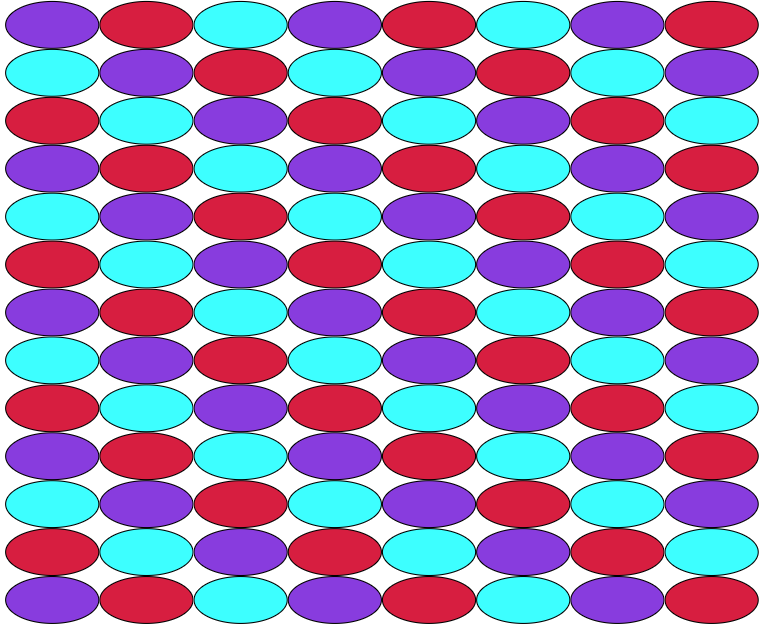
Give the GLSL for this pattern, as a WebGL 2 fragment shader.

```glsl
#version 300 es
precision highp float;

uniform vec2 u_resolution;
out vec4 outColor;

// Lengths are fractions of the canvas height
#define GRID_COUNT vec2(8.0, 13.0)
#define FIRST_CENTER vec2(0.0837, 0.0385)
#define PITCH vec2(0.15096, 0.0768)
#define RADII vec2(0.0747, 0.0376)
#define LINE_WIDTH 0.0017
#define PURPLE vec3(0.535, 0.235, 0.870)
#define RED vec3(0.845, 0.118, 0.250)
#define CYAN vec3(0.240, 1.0, 1.0)
#define BACKGROUND vec3(1.0)
#define LINE_COLOR vec3(0.0)

// Signed distance to an ellipse, accurate near its edge
float ellipseDistance(vec2 p, vec2 radii) {
    p = abs(p) + 1e-5;
    float scaled = length(p / radii);
    float slope = length(p / (radii * radii));
    return scaled * (scaled - 1.0) / slope;
}

// Share of a pixel lying inside an edge
float coverage(float dist, float pixel) {
    return clamp(0.5 - dist / pixel, 0.0, 1.0);
}

// Three colours cycling along the diagonals
vec3 cellColor(vec2 cell) {
    float index = mod(cell.x + cell.y, 3.0);
    return index < 0.5 ? PURPLE : index < 1.5 ? RED : CYAN;
}

void main() {
    float pixel = 1.0 / u_resolution.y;
    vec2 p = gl_FragCoord.xy * pixel;

    // Nearest ellipse of the finite grid
    vec2 cell = floor((p - FIRST_CENTER) / PITCH + 0.5);
    cell = clamp(cell, vec2(0.0), GRID_COUNT - 1.0);
    float dist = ellipseDistance(p - FIRST_CENTER - cell * PITCH, RADII);

    // Blend background, outline and fill by their coverage
    float outer = coverage(dist - 0.5 * LINE_WIDTH, pixel);
    float inner = coverage(dist + 0.5 * LINE_WIDTH, pixel);
    vec3 color = BACKGROUND * (1.0 - outer)
               + LINE_COLOR * (outer - inner)
               + cellColor(cell) * inner;
    outColor = vec4(color, 1.0);
}
```
